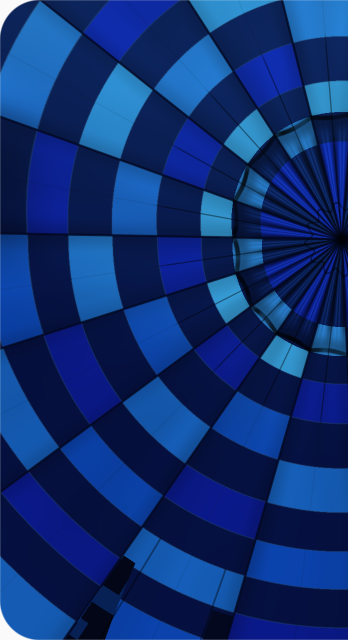
Reproduce this pattern procedurally as a Shadertoy shader.

```glsl
// Inside of a hot air balloon: checkered blue fabric around an off-centre crown.
// Polar coordinates split the cloth into gores (by angle) and rings (by radius);
// parity picks dark cells, and a cycle of three blues fills the others.

const float GORE = 0.3272;                 // angular width of one gore
const vec2 CROWN = vec2(0.534, 0.626);

float hash(vec2 p) {
    return fract(sin(dot(p, vec2(127.1, 311.7))) * 43758.5453);
}

float noise(vec2 p) {
    vec2 i = floor(p), f = fract(p);
    f = f * f * (3.0 - 2.0 * f);
    return mix(mix(hash(i), hash(i + vec2(1, 0)), f.x),
               mix(hash(i + vec2(0, 1)), hash(i + vec2(1, 1)), f.x), f.y);
}

float line(float d, float width) {
    return 1.0 - smoothstep(width * 0.4, width, abs(d));
}

vec3 cellColor(float gore, float ring, float light) {
    float odd = mod(gore, 2.0);
    vec3 dark = mix(vec3(0.018, 0.062, 0.245), vec3(0.050, 0.150, 0.370), light);
    vec3 royal = mix(vec3(0.038, 0.095, 0.520), vec3(0.060, 0.180, 0.680), light);
    vec3 sky = mix(vec3(0.080, 0.350, 0.690), vec3(0.200, 0.600, 0.840), light);
    vec3 azure = mix(vec3(0.040, 0.250, 0.650), vec3(0.150, 0.490, 0.800), light);
    if (mod(gore + ring, 2.0) < 0.5) return dark;
    if (ring == 0.0) return vec3(0.20, 0.58, 0.80);
    if (ring == -1.0) return vec3(0.15, 0.46, 0.74);
    float hue = mod(floor((ring + (odd > 0.5 ? 2.0 : -1.0)) * 0.5), 3.0);
    return hue < 0.5 ? royal : hue < 1.5 ? sky : azure;
}

vec3 balloon(vec2 p) {
    vec2 d = p - CROWN;
    float radius = length(d);
    float g = (atan(-d.y, -d.x) + 0.0175) / GORE;
    float gore = floor(g), across = fract(g);

    // Rings stretch towards the top, the outer left and just below the crown
    float rise = d.y / max(radius, 0.001);
    float r = radius - 0.029 * max(rise, 0.0) * smoothstep(0.0, 0.15, radius);
    r -= 0.3 * max(radius - 0.48, 0.0) * smoothstep(-0.75, 0.3, rise);
    r -= 0.013 * max(-rise, 0.0) * smoothstep(0.02, 0.12, radius) * smoothstep(0.29, 0.17, radius);
    float edges[11] = float[11](0.124, 0.170, 0.219, 0.288, 0.358, 0.427,
                                0.488, 0.547, 0.607, 0.660, 0.727);
    float ring = -2.0, ringGap = 1.0;
    for (int i = 0; i < 11; i++) {
        ring += step(edges[i], r);
        ringGap = min(ringGap, abs(r - edges[i]));
    }

    // Daylight falls from the upper right; cloth billows between seams
    float light = smoothstep(0.35, 1.15, p.y + 0.25 * p.x);
    light += 0.2 * (noise(p * 5.0) - 0.5);
    vec3 col = cellColor(gore, ring, clamp(light, 0.0, 1.0));
    float seamGap = min(across, 1.0 - across) * GORE * radius;
    col *= 0.88 + 0.12 * smoothstep(0.0, 0.03, seamGap);
    col *= 0.95 + 0.10 * noise(vec2(g * 4.0, r * 7.0));
    col *= 1.0 - 0.2 * smoothstep(0.10, 0.0, p.x) * smoothstep(0.16, 0.05, abs(p.y - 0.70));

    // Pleats gathered towards the hub
    float inner = 1.0 - smoothstep(0.10, 0.17, r);
    float pleat = abs(fract(g * 2.0 + 0.12 * sin(gore * 5.0)) - 0.5);
    col *= 1.0 - inner * 0.5 * smoothstep(0.22, 0.48, pleat);
    col += inner * vec3(0.02, 0.07, 0.14) * line(pleat - 0.12, 0.10);

    // Stitching along rings, gore seams and the half-gore tape
    col = mix(col, vec3(0.13, 0.26, 0.42), 0.4 * line(ringGap, 0.0014) * step(0.19, r));
    col = mix(col, vec3(0.010, 0.025, 0.12), 0.8 * line(seamGap, 0.0025));
    float halfGap = (across - 0.5) * GORE * radius;
    col *= 1.0 - line(halfGap, 0.0015) * mix(0.4, 0.06, smoothstep(0.27, 0.30, r));

    // Scalloped rim of the crown, its shadow and the cord around the hub
    float rim = r - 0.168 + 0.006 * sin(across * 3.1416);
    float wear = 0.5 + 0.5 * noise(vec2(g * 5.0, 3.0));
    col *= 1.0 - 0.85 * wear * line(rim, 0.005);
    col *= 1.0 - 0.25 * smoothstep(0.02, 0.0, abs(rim + 0.008));
    float cord = radius - 0.052 - 0.006 * sin(g * 4.0);
    col *= 1.0 - 0.5 * line(cord, 0.002);
    col *= smoothstep(0.0, 0.018, radius) * 0.75 + 0.25;

    // Crumpled folds beside two seams near the mouth
    float fold = step(0.60, r) * step(3.01, g) * step(g, 3.12 + 0.8 * (r - 0.60));
    float patchTone = step(0.6, hash(floor(vec2(g * 14.0, r * 32.0))));
    vec3 crease = mix(vec3(0.010, 0.025, 0.09), vec3(0.03, 0.13, 0.33), patchTone);
    col = mix(col, crease, fold);
    float flap = step(3.83, g) * step(g, 4.0) * step(0.613, r);
    col = mix(col, vec3(0.010, 0.025, 0.10), 0.85 * flap);
    float bend = line((g - 3.19) * GORE * radius, 0.002) + line((g - 3.82) * GORE * radius, 0.002);
    col *= 1.0 - 0.4 * bend * step(0.545, r);
    return col;
}

void mainImage(out vec4 fragColor, in vec2 fragCoord) {
    // Four samples per pixel smooth every boundary
    vec3 col = vec3(0.0);
    for (int i = 0; i < 4; i++) {
        vec2 offset = vec2(i % 2, i / 2) * 0.5 - 0.25;
        col += balloon((fragCoord + offset) / iResolution.y) * 0.25;
    }

    // Pale rounded corners on the left side
    vec2 p = fragCoord / iResolution.y;
    vec2 q = max(vec2(0.062 - p.x, abs(p.y - 0.5) - 0.438), 0.0);
    float px = 1.0 / iResolution.y;
    col = mix(col, vec3(0.98), smoothstep(-px, px, length(q) - 0.062));
    fragColor = vec4(col, 1.0);
}
```
